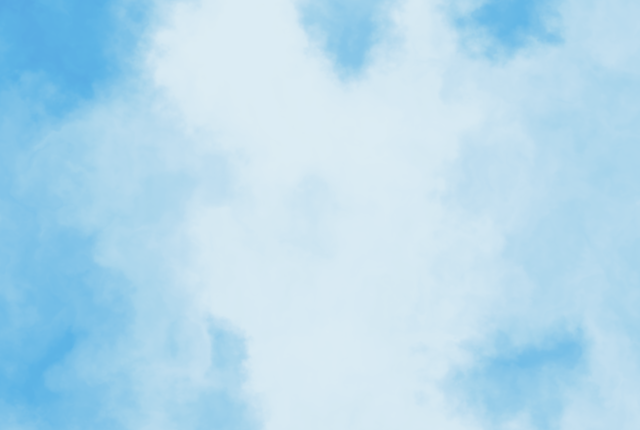
A Shadertoy shader for this texture:

```glsl
const float WARP_COARSE = 0.11;   // bending of the patch outlines
const float WARP_FINE = 0.065;    // wispy fraying of the outlines
const float BILLOW_SCALE = 4.0;   // largest billows per canvas height
const float BILLOW_FLOOR = 0.20;  // billow contrast inside white cloud
const float BILLOW_GAIN = 0.26;   // extra billow contrast in blue areas
const float ROUGHNESS = 0.60;     // strength of each finer billow layer
const vec2 STREAK_SCALE = vec2(62.0, 24.0);
const float STREAK_CONTRAST = 0.035;
const float LEFT_BLUE = 0.66;
const float RIGHT_BLUE = 0.37;
const float DEEP_START = 0.66;    // blueness above this is compressed
const float DEEP_KEEP = 0.55;

// From bright cloud to deep sky
const int SHADES = 7;
const vec3 SKY[SHADES] = vec3[](
    vec3(0.86, 0.925, 0.955), vec3(0.83, 0.91, 0.95), vec3(0.74, 0.865, 0.935),
    vec3(0.65, 0.83, 0.92), vec3(0.54, 0.78, 0.91), vec3(0.37, 0.71, 0.90),
    vec3(0.33, 0.63, 0.88));

// Sky openings: centre x, centre y, radius, blueness (negative is cloud)
const int PATCHES = 11;
const vec4 PATCH[PATCHES] = vec4[](
    vec4(0.10, 0.96, 0.28, 0.42), vec4(0.32, 0.82, 0.17, -0.20),
    vec4(0.54, 1.00, 0.15, 0.52), vec4(0.81, 0.98, 0.13, 0.45),
    vec4(0.10, 0.12, 0.19, 0.25), vec4(0.04, 0.00, 0.10, -0.20),
    vec4(0.355, 0.19, 0.085, 0.36), vec4(0.33, 0.03, 0.13, 0.38),
    vec4(0.79, 0.11, 0.17, 0.36), vec4(0.46, 0.50, 0.15, 0.12),
    vec4(0.70, 0.53, 0.17, 0.06));

vec3 hash3(vec2 cell) {
    vec3 q = vec3(dot(cell, vec2(127.1, 311.7)),
                  dot(cell, vec2(269.5, 183.3)),
                  dot(cell, vec2(419.2, 371.9)));
    return fract(sin(q) * 4375.85);
}

// Soft cellular noise: blends a random value around each cell point
float cellNoise(vec2 p) {
    vec2 cell = floor(p);
    float total = 0.0, weight = 0.001;
    for (int y = -1; y <= 1; y++)
    for (int x = -1; x <= 1; x++) {
        vec2 neighbour = cell + vec2(x, y);
        vec3 seed = hash3(neighbour);
        vec2 offset = neighbour + 0.25 + 0.5 * seed.xy - p;
        float w = max(0.0, 1.0 - dot(offset, offset) / 1.5625);
        w *= w * w;
        total += w * seed.z;
        weight += w;
    }
    return total / weight;
}

// Centred on zero
float billows(vec2 p) {
    float sum = 0.0, amplitude = 0.5;
    for (int i = 0; i < 5; i++) {
        sum += amplitude * (cellNoise(p) - 0.5);
        p = mat2(1.6, 1.2, -1.2, 1.6) * p + 7.3;
        amplitude *= ROUGHNESS;
    }
    return 2.0 * sum;
}

vec2 warp(vec2 p) {
    vec2 coarse = vec2(billows(p * 4.0 + 11.0), billows(p * 4.0 + 37.0));
    vec2 fine = vec2(billows(p * 13.0 + 5.0), billows(p * 13.0 + 23.0));
    return WARP_COARSE * coarse + WARP_FINE * fine;
}

void mainImage(out vec4 fragColor, in vec2 fragCoord) {
    float aspect = iResolution.x / iResolution.y;
    vec2 p = fragCoord / iResolution.y;
    vec2 bent = p + warp(p);

    // Broad veil: blue at both sides, white in the middle
    float across = bent.x / aspect;
    float blue = LEFT_BLUE * (1.0 - smoothstep(-0.05, 0.45, across))
               + RIGHT_BLUE * smoothstep(0.5, 1.05, across);

    // Openings in the cloud
    for (int i = 0; i < PATCHES; i++) {
        vec2 centre = PATCH[i].xy * vec2(aspect, 1.0);
        float reach = length(bent - centre) / PATCH[i].z;
        blue += PATCH[i].w * (1.0 - smoothstep(0.25, 1.2, reach));
    }

    // Billows, faint in the white and stronger in the blue
    float contrast = BILLOW_FLOOR + BILLOW_GAIN * clamp(blue, 0.0, 1.0);
    blue += contrast * billows(bent * BILLOW_SCALE + 3.0) + 0.05;
    blue += STREAK_CONTRAST * (cellNoise(p * STREAK_SCALE) - 0.5);
    blue -= (1.0 - DEEP_KEEP) * max(blue - DEEP_START, 0.0);

    vec3 colour = SKY[0];
    for (int i = 1; i < SHADES; i++) {
        float share = clamp(blue * float(SHADES - 1) - float(i - 1), 0.0, 1.0);
        colour = mix(colour, SKY[i], share);
    }
    fragColor = vec4(colour, 1.0);
}
```
